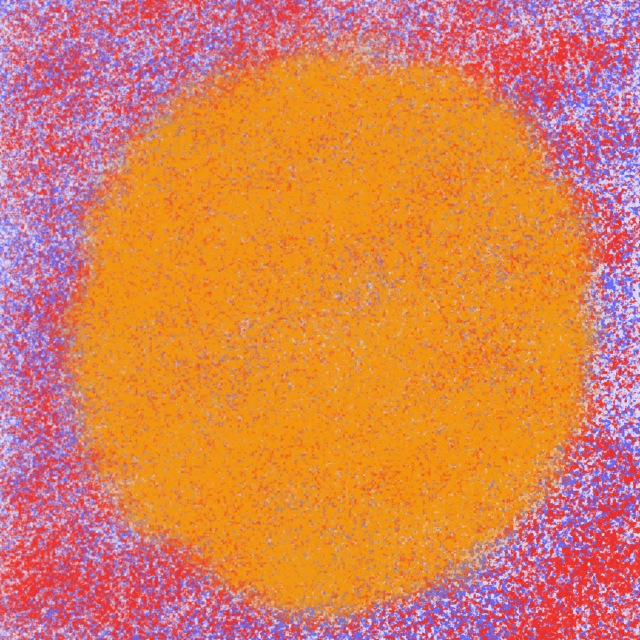
Give the GLSL for this background, as a three.js fragment shader.

```glsl
#define DISC_CENTER vec2(0.523, 0.489)
#define DISC_RADIUS vec2(0.405, 0.435)
#define EDGE_SOFTNESS 0.15
#define GRAIN_SCALE 225.0
#define PATCH_SCALE 11.0
#define STROKE_ANGLE 0.45
#define PAPER vec3(0.86, 0.84, 0.96)
#define BLUE vec3(0.29, 0.3, 0.97)
#define RED vec3(0.95, 0.16, 0.1)
#define ORANGE vec3(0.95, 0.59, 0.045)

varying vec2 vUv;

float hash(vec2 p) {
  vec3 q = fract(vec3(p.xyx) * 0.1031);
  q += dot(q, q.yzx + 33.33);
  return fract((q.x + q.y) * q.z);
}

float noise(vec2 p) {
  vec2 cell = floor(p);
  vec2 f = fract(p);
  f = f * f * (3.0 - 2.0 * f);
  return mix(mix(hash(cell), hash(cell + vec2(1.0, 0.0)), f.x),
             mix(hash(cell + vec2(0.0, 1.0)), hash(cell + 1.0), f.x), f.y);
}

mat2 rotation(float angle) {
  float c = cos(angle);
  float s = sin(angle);
  return mat2(c, -s, s, c);
}

// Signed cloud noise, stretched along the chalk strokes
float patches(vec2 p, float seed) {
  vec2 q = rotation(STROKE_ANGLE) * p * PATCH_SCALE + seed;
  q.x *= 0.55;
  float sum = 0.0;
  float weight = 0.5;
  for (int i = 0; i < 5; i++) {
    sum += weight * (noise(q) - 0.5);
    q = rotation(0.15) * q * 2.1 + 17.3;
    weight *= 0.7;
  }
  return sum * 1.4;
}

// Paper tooth, spread around 0.5
float grain(vec2 p, float seed) {
  vec2 q = p * GRAIN_SCALE + seed;
  float n = 0.6 * noise(q) + 0.4 * noise(rotation(0.6) * q * 1.8 + 41.0);
  return 0.5 + (n - 0.5) * 2.0;
}

float chalk(float density, float tooth, float softness) {
  return smoothstep(-softness, softness, density + tooth - 1.0);
}

float smudge(vec2 p, vec2 center, vec2 size) {
  vec2 d = rotation(STROKE_ANGLE) * (p - center) / size;
  return exp(-dot(d, d));
}

void main() {
  vec2 p = vUv;
  vec2 offset = p - DISC_CENTER;
  float radius = length(offset / DISC_RADIUS);
  float diagonal = cos(4.0 * atan(offset.y, offset.x));
  float rim = exp(-pow((radius - 1.1) / 0.14, 2.0));

  // Paler margins and stronger lower corners
  float margin = 0.3 * exp(-p.x * 24.0) + 0.18 * exp(-(1.0 - p.x) * 24.0);
  float lowCorners = smoothstep(1.15, 1.35, radius) * smoothstep(0.35, 0.1, p.y);
  float crispness = smoothstep(0.5, 1.3, p.x + 0.6 * (1.0 - p.y));
  float softness = mix(0.8, 0.43, crispness);
  float topFlare = smudge(p, vec2(0.47, 0.925), vec2(0.08, 0.045));
  float redStreaks = smudge(p, vec2(0.07, 0.73), vec2(0.12, 0.04))
                   + smudge(p, vec2(0.94, 0.65), vec2(0.05, 0.07))
                   + smudge(p, vec2(0.93, 0.33), vec2(0.05, 0.06))
                   + smudge(p, vec2(0.77, 0.89), vec2(0.1, 0.04)) + 1.4 * topFlare;
  float blueStreaks = smudge(p, vec2(0.27, 0.89), vec2(0.1, 0.05))
                    + smudge(p, vec2(0.12, 0.67), vec2(0.07, 0.07))
                    + smudge(p, vec2(0.16, 0.2), vec2(0.08, 0.05))
                    + smudge(p, vec2(0.9, 0.87), vec2(0.1, 0.04))
                    + smudge(p, vec2(0.87, 0.21), vec2(0.12, 0.04));
  float balance = 0.2 * redStreaks - 0.17 * blueStreaks - 0.07 * rim * diagonal;

  // Blue and red chalk over paper
  float blueDensity = 0.5 + 0.5 * patches(p, 3.7) - 0.6 * balance - margin;
  float redDensity = 0.45 + 0.62 * patches(p, 21.4) + balance + 0.24 * lowCorners - margin;
  float blueCover = chalk(blueDensity, grain(p, 11.0), softness);
  float redCover = chalk(redDensity, grain(p, 87.0), softness);
  vec3 color = mix(PAPER, BLUE, 0.8 * blueCover);
  color = mix(color, RED, 0.92 * redCover);

  // Worn areas of the disc
  float wear = 0.22 * smudge(p, vec2(0.51, 0.54), vec2(0.16, 0.06))
             + 0.22 * smudge(p, vec2(0.77, 0.42), vec2(0.09, 0.15))
             + 0.2 * smudge(p, vec2(0.48, 0.22), vec2(0.19, 0.06))
             + 0.2 * smudge(p, vec2(0.71, 0.69), vec2(0.09, 0.12))
             + 0.12 * smudge(p, vec2(0.34, 0.74), vec2(0.16, 0.07))
             + 0.35 * topFlare;

  // Orange disc with a dissolving rim
  float edge = radius + 0.1 * patches(p, 52.0);
  float inside = 1.0 - smoothstep(1.0 - EDGE_SOFTNESS, 1.0 + EDGE_SOFTNESS, edge);
  float orangeDensity = 0.92 + 0.42 * patches(p, 64.0) - wear;
  orangeDensity -= 0.5 * (1.0 - inside);
  float orangeCover = chalk(orangeDensity, grain(p, 143.0), 0.65);
  float veil = smoothstep(0.0, 0.8, inside);
  color = mix(color, ORANGE, veil * mix(0.3, 0.97, orangeCover));

  gl_FragColor = vec4(color, 1.0);
}
```
